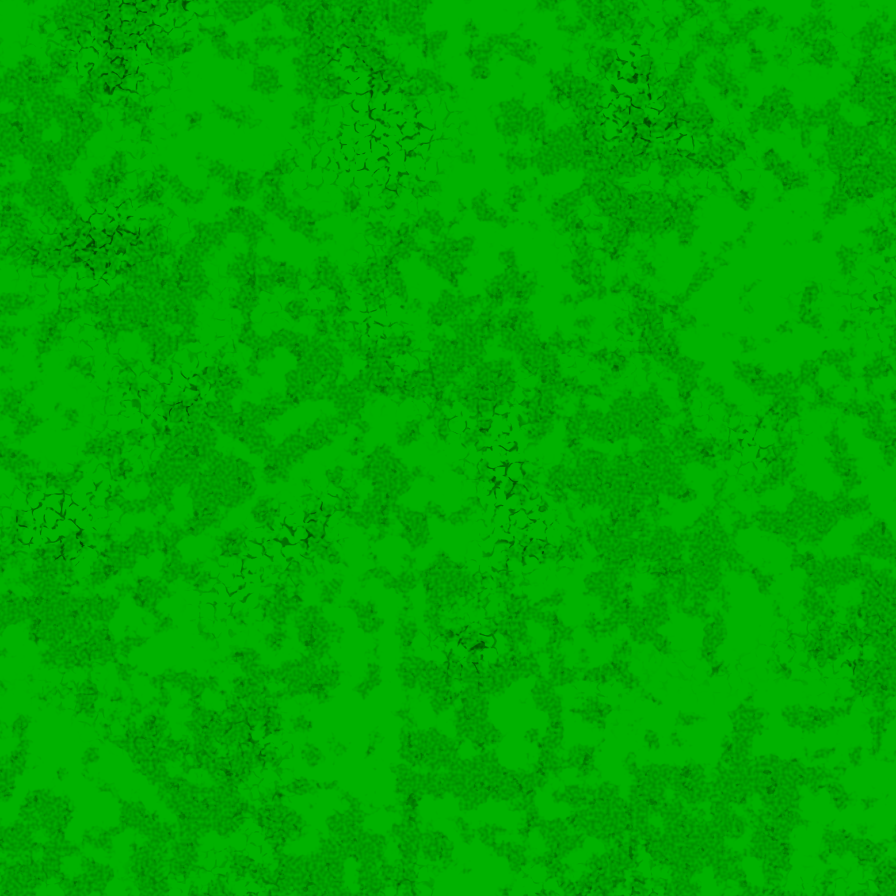
A three.js fragment shader for this texture:

```glsl
// Mottled green ground: soft grainy blotches, dark flecks and broken patches of cell mesh.
#define BASE_GREEN 0.697
#define BLOTCH_SCALE 27.0
#define CLEARING_SCALE 6.5
#define GRAIN_SCALE 235.0
#define FLECK_SCALE 62.0
#define MESH_SCALE 58.0
#define BLOTCH_DEPTH 0.082
#define GRAIN_DEPTH 0.085
#define FLECK_DEPTH 0.11
#define MESH_DEPTH 0.27

varying vec2 vUv;

vec2 hash2(vec2 p) {
  vec3 q = fract(vec3(p.xyx) * vec3(0.1031, 0.1030, 0.0973));
  q += dot(q, q.yzx + 33.33);
  return fract((q.xx + q.yz) * q.zy);
}

float cornerSlope(vec2 cell, vec2 offset) {
  float angle = 6.2832 * hash2(cell).x;
  return dot(vec2(cos(angle), sin(angle)), offset);
}

// Gradient noise, roughly -1 to 1
float gradientNoise(vec2 p) {
  vec2 i = floor(p), f = fract(p);
  vec2 u = f * f * f * (f * (f * 6.0 - 15.0) + 10.0);
  vec2 e = vec2(1.0, 0.0);
  float low = mix(cornerSlope(i, f), cornerSlope(i + e.xy, f - e.xy), u.x);
  float high = mix(cornerSlope(i + e.yx, f - e.yx), cornerSlope(i + e.xx, f - e.xx), u.x);
  return 1.4 * mix(low, high, u.y);
}

float fbm(vec2 p) {
  float sum = 0.0, amplitude = 0.5;
  for (int i = 0; i < 4; i++) {
    sum += amplitude * gradientNoise(p);
    p = mat2(1.6, 1.2, -1.2, 1.6) * p + 17.3;
    amplitude *= 0.55;
  }
  return sum;
}

// Gap between the two nearest cell centres: zero on the cell walls
float cellWall(vec2 p) {
  vec2 i = floor(p), f = fract(p);
  float nearest = 8.0, second = 8.0;
  for (int y = -1; y <= 1; y++) {
    for (int x = -1; x <= 1; x++) {
      vec2 cell = vec2(float(x), float(y));
      float d = length(cell + 0.15 + 0.7 * hash2(i + cell + 91.0) - f);
      second = min(second, max(nearest, d));
      nearest = min(nearest, d);
    }
  }
  return second - nearest;
}

void main() {
  vec2 uv = vUv;
  float upperLeft = uv.y - uv.x;
  float grain = gradientNoise(uv * GRAIN_SCALE);
  float clearing = gradientNoise(uv * CLEARING_SCALE + 40.0);

  // Ragged blotches that thin out in the clearings
  float cover = fbm(uv * BLOTCH_SCALE) + 0.4 * clearing + 0.05 * grain;
  float blotch = smoothstep(-0.07, 0.15, cover);
  float shade = blotch * max(0.0, BLOTCH_DEPTH + GRAIN_DEPTH * grain);

  // Small darker flecks gathered inside the blotches
  float fleck = smoothstep(0.2, 0.42, fbm(uv * FLECK_SCALE + 7.0) + 0.1 * grain);
  shade += FLECK_DEPTH * fleck * smoothstep(-0.1, 0.25, cover);

  // Broken cell mesh, mostly towards the upper left
  vec2 bend = vec2(gradientNoise(uv * 80.0), gradientNoise(uv * 80.0 + 31.0));
  float wall = 1.0 - smoothstep(0.04, 0.26, cellWall(uv * MESH_SCALE + 0.35 * bend));
  float region = gradientNoise(uv * 7.0 + 12.6) + 0.22 * upperLeft + 0.3 * fbm(uv * 20.0 + 5.0);
  float broken = smoothstep(-0.25, 0.35, gradientNoise(uv * 95.0 + 3.0) + 0.6 * grain);
  float strength = 0.3 * smoothstep(0.0, 0.3, region) + 0.7 * smoothstep(0.35, 0.65, region);
  shade += MESH_DEPTH * wall * broken * strength;

  gl_FragColor = vec4(0.0, BASE_GREEN - min(shade, 0.4), 0.0, 1.0);
}
```
